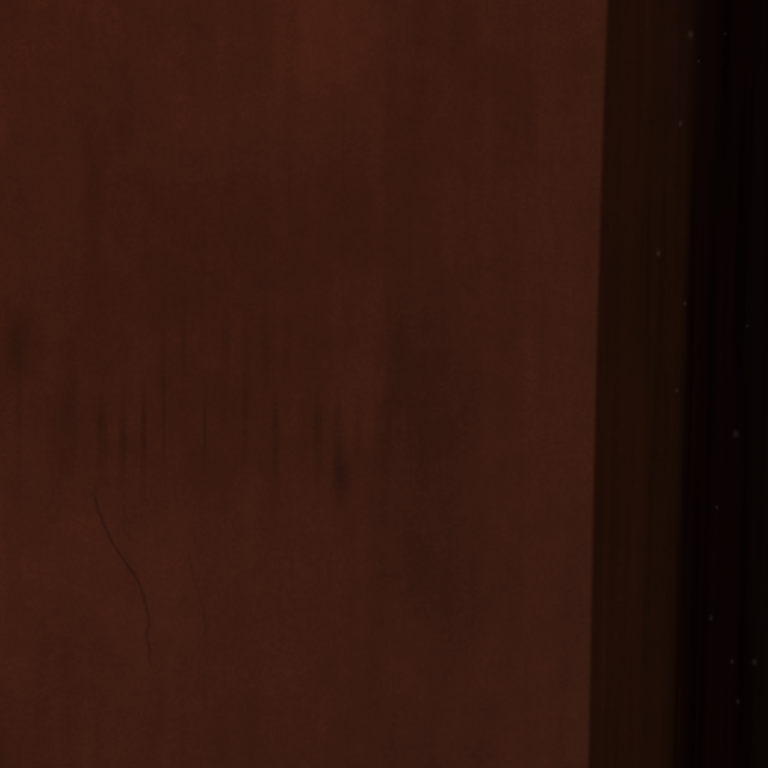
A Shadertoy shader for this texture:

```glsl
// Aged red-brown plaster wall with drips and a crack, beside a dark wooden post in shadow.
#define WALL_COLOR vec3(0.230, 0.106, 0.068)
#define POST_COLOR vec3(0.126, 0.057, 0.026)
#define SHADOW_COLOR vec3(0.032, 0.010, 0.008)
#define GRAIN_AMOUNT 0.08
#define MOTTLE_AMOUNT 0.16
#define STREAK_AMOUNT 0.11
#define DRIP_AMOUNT 0.14
#define CRACK_AMOUNT 0.20
#define SPECK_COUNT 14

float hash(vec2 p) {
    vec3 q = fract(vec3(p.xyx) * 0.1031);
    q += dot(q, q.yzx + 33.33);
    return fract((q.x + q.y) * q.z);
}

float noise(vec2 p) {
    vec2 i = floor(p), f = fract(p);
    f = f * f * (3.0 - 2.0 * f);
    return mix(mix(hash(i), hash(i + vec2(1, 0)), f.x),
               mix(hash(i + vec2(0, 1)), hash(i + vec2(1, 1)), f.x), f.y);
}

// Layered noise, centred on zero
float fbm(vec2 p) {
    float sum = 0.0, amp = 0.5;
    for (int i = 0; i < 5; i++) {
        sum += amp * (noise(p) - 0.5);
        p = p * 2.03 + 17.3;
        amp *= 0.5;
    }
    return sum;
}

float blob(vec2 p, vec2 center, vec2 radius) {
    vec2 d = (p - center) / radius;
    return exp(-dot(d, d));
}

float crack(vec2 p, vec2 top, vec2 bottom, float width) {
    float t = (p.y - bottom.y) / (top.y - bottom.y);
    float x = mix(bottom.x, top.x, smoothstep(0.3, 1.0, t));
    x += 0.016 * fbm(vec2(p.y * 28.0, top.x * 90.0));
    float fade = smoothstep(-0.1, 0.15, t) * (1.0 - smoothstep(0.9, 1.1, t));
    return fade * exp(-pow((p.x - x) / width, 2.0));
}

// Broad light and dark patches on the plaster
float patches(vec2 p) {
    float s = -0.20 * blob(p, vec2(0.020, 0.55), vec2(0.025, 0.045));
    s -= 0.11 * blob(p, vec2(0.122, 0.75), vec2(0.014, 0.080));
    s -= 0.20 * blob(p, vec2(0.445, 0.38), vec2(0.009, 0.035));
    s -= 0.10 * blob(p, vec2(0.545, 0.45), vec2(0.070, 0.160));
    s -= 0.08 * blob(p, vec2(0.310, 0.57), vec2(0.120, 0.150));
    s -= 0.09 * blob(p, vec2(0.570, 0.23), vec2(0.070, 0.080));
    s += 0.14 * blob(p, vec2(0.430, 0.97), vec2(0.080, 0.110));
    s += 0.06 * blob(p, vec2(0.200, 0.20), vec2(0.250, 0.160));
    s += 0.08 * blob(p, vec2(0.470, 0.49), vec2(0.030, 0.060));
    s += 0.05 * blob(p, vec2(0.710, 0.60), vec2(0.060, 0.400));
    return s;
}

vec3 wall(vec2 p) {
    float tone = 1.0 + patches(p);
    tone += MOTTLE_AMOUNT * fbm(p * vec2(9.0, 7.0));
    tone += MOTTLE_AMOUNT * 0.6 * fbm(p * 38.0 + 5.0);
    tone += STREAK_AMOUNT * fbm(p * vec2(55.0, 3.5));

    // Thin drips hanging across the left half
    float drip = smoothstep(0.58, 0.85, noise(p * vec2(75.0, 7.0) + 3.0));
    tone -= DRIP_AMOUNT * drip * blob(p, vec2(0.25, 0.46), vec2(0.24, 0.10));

    // Faint seam with a darker right side
    float seam = smoothstep(0.495, 0.505, p.x) * (1.0 - smoothstep(0.51, 0.64, p.x));
    tone -= 0.05 * seam * smoothstep(0.25, 0.5, p.y);

    tone -= CRACK_AMOUNT * crack(p, vec2(0.125, 0.36), vec2(0.194, 0.13), 0.0025);
    tone -= CRACK_AMOUNT * 0.4 * crack(p, vec2(0.245, 0.28), vec2(0.268, 0.17), 0.0025);

    // Warmer at the top, duller toward the lower right
    float warmth = 0.05 * (p.y - 0.5) - 0.06 * (p.x - 0.4);
    return WALL_COLOR * tone * vec3(1.0 + warmth, 1.0, 1.0 - warmth);
}

void mainImage(out vec4 fragColor, in vec2 fragCoord) {
    vec2 p = fragCoord / iResolution.xy;
    float soft = 1.0 / iResolution.x;
    float postEdge = 0.766 + 0.014 * p.y + 0.010 * p.y * p.y;
    float shadowEdge = 0.875 + 0.027 * p.y;

    // Post with upright wood grain
    float woodGrain = fbm(vec2((p.x - 0.025 * p.y) * 110.0, p.y * 3.0));
    vec3 post = POST_COLOR * (0.98 + 0.35 * woodGrain + 0.15 * fbm(p * 20.0));
    post *= 1.0 - 0.20 * smoothstep(0.045, 0.11, p.x - postEdge);

    // Shadow with reddish ridges near its edge
    float depth = p.x - shadowEdge;
    vec3 shadow = SHADOW_COLOR * (1.0 + 0.9 * woodGrain);
    float ridge = smoothstep(0.45, 0.9, noise(vec2(depth * 130.0, p.y * 2.0)));
    shadow += vec3(0.035, 0.012, 0.006) * ridge * exp(-abs(depth) * 28.0);
    shadow += vec3(0.008, 0.010, 0.006) * smoothstep(0.965, 1.0, p.x) * (1.0 - 0.5 * p.y);

    vec3 color = mix(wall(p), post, smoothstep(-0.002 - soft, 0.003 + soft, p.x - postEdge));
    color = mix(color, shadow, smoothstep(-0.010, 0.014, depth));

    // Pale dust specks on the dark side
    for (int i = 0; i < SPECK_COUNT; i++) {
        float k = float(i);
        vec2 at = vec2(0.85 + 0.14 * hash(vec2(k, 3.0)), hash(vec2(k, 8.0)));
        float size = mix(0.0015, 0.004, hash(vec2(k, 5.0)));
        color += 0.07 * blob(p, at, vec2(size, size * 1.3));
    }

    color *= 1.0 + GRAIN_AMOUNT * (noise(p * 260.0) - 0.5);
    fragColor = vec4(clamp(color, 0.0, 1.0), 1.0);
}
```
